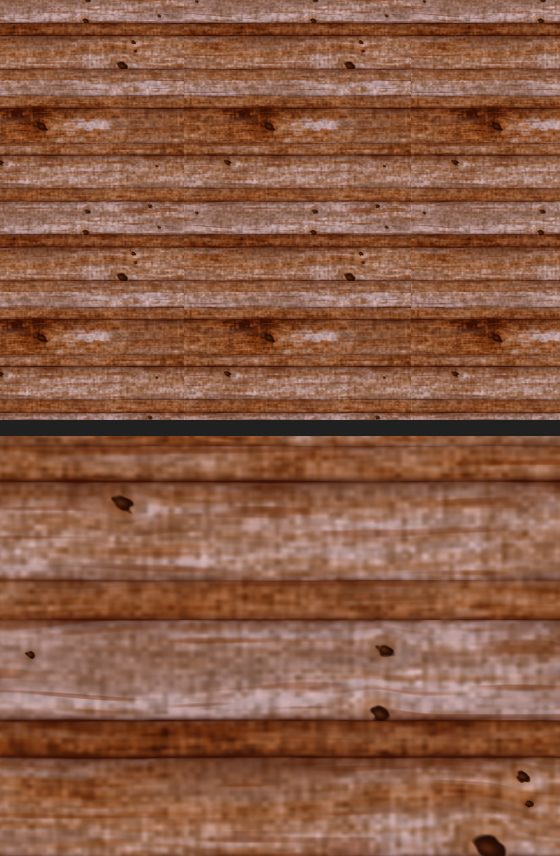
Top, the full canvas; bottom, a detail of the centre.
This texture is drawn by a Shadertoy shader. Its source:

```glsl
// Weathered wooden siding: wide planks and narrow battens with grain, knots and shadowed joints.

const vec2 TILE = vec2(0.5417, 0.5035);    // repeat size, in canvas heights
const vec2 SHIFT = vec2(0.4375, -0.0243);  // left seam and top of the first repeat
const int BOARDS = 10;
const int KNOTS = 11;

const vec3 DARK = vec3(0.22, 0.06, 0.015);
const vec3 RUST = vec3(0.45, 0.20, 0.06);
const vec3 ORANGE = vec3(0.56, 0.33, 0.18);
const vec3 TAN = vec3(0.60, 0.42, 0.32);
const vec3 PALE = vec3(0.66, 0.53, 0.50);
const vec3 GREY_BROWN = vec3(0.47, 0.32, 0.25);

// Board edges from the top of a repeat; planks and battens alternate
const float EDGE[11] = float[](0.0, 0.159, 0.217, 0.376, 0.428, 0.503,
                               0.562, 0.728, 0.783, 0.938, 1.0);
const float TONE[10] = float[](0.88, 0.36, 0.72, 0.60, 0.96, 0.54, 0.48, 0.52, 0.78, 0.56);
const float SHADOW[10] = float[](0.75, 0.85, 0.95, 0.7, 0.12, 0.55, 1.0, 0.5, 0.95, 0.55);

// Knot centre and radius, in repeat heights
const vec3 KNOT[11] = vec3[](
    vec3(0.407, 0.648, 0.026), vec3(0.207, 0.817, 0.018), vec3(0.621, 0.048, 0.014),
    vec3(0.614, 0.150, 0.017), vec3(0.917, 0.024, 0.012), vec3(0.786, 0.362, 0.027),
    vec3(0.838, 0.248, 0.011), vec3(0.848, 0.290, 0.007), vec3(0.959, 0.124, 0.009),
    vec3(0.062, 0.055, 0.008), vec3(0.948, 0.834, 0.007));

float hash(vec2 p) {
    vec3 q = fract(p.xyx * 0.1031);
    q += dot(q, q.yzx + 33.33);
    return fract((q.x + q.y) * q.z);
}

float noise(vec2 p) {
    vec2 i = floor(p), f = fract(p);
    f = f * f * (3.0 - 2.0 * f);
    return mix(mix(hash(i), hash(i + vec2(1, 0)), f.x),
               mix(hash(i + vec2(0, 1)), hash(i + vec2(1, 1)), f.x), f.y);
}

// Long streaks along x, centred on zero
float grain(vec2 p) {
    return 0.42 * noise(p * vec2(3.0, 48.0)) + 0.36 * noise(p * vec2(7.0, 105.0))
         + 0.30 * noise(p * vec2(18.0, 170.0)) - 0.54;
}

// Soft spot, 1 at the centre
float blob(vec2 p, vec2 centre, vec2 size) {
    vec2 d = (p - centre) / size;
    return exp(-dot(d, d));
}

vec3 woodColor(float t) {
    t = clamp(t, 0.0, 1.1) * 4.0;
    vec3 c = mix(DARK, RUST, clamp(t, 0.0, 1.0));
    c = mix(c, ORANGE, clamp(t - 1.0, 0.0, 1.0));
    c = mix(c, TAN, clamp(t - 2.0, 0.0, 1.0));
    return mix(c, PALE, clamp(t - 3.0, 0.0, 1.4));
}

// Darkness of a joint: thin line at the edge, soft shadow falling below it
float joint(float d, float strength, float reach) {
    float seam = exp(-abs(d) / 0.0055);
    float fall = d > 0.0 ? 0.6 * exp(-d / reach) : 0.0;
    return strength * max(seam, fall);
}

void mainImage(out vec4 fragColor, in vec2 fragCoord) {
    vec2 uv = vec2(fragCoord.x, iResolution.y - fragCoord.y) / iResolution.y;
    vec2 p = fract((uv - SHIFT) / TILE) * vec2(TILE.x / TILE.y, 1.0);
    float pixel = 1.0 / (iResolution.y * TILE.y);

    // Find the board, its tone and the shadow of its joints
    float y = p.y + 0.006 * (noise(p * vec2(5.0, 3.0)) - 0.5) * sin(p.y * 3.1416);
    float tone = TONE[BOARDS - 1], shade = 0.0, top = 0.0, bottom = 1.0, id = 0.0;
    for (int i = 0; i < BOARDS; i++) {
        float d = y - EDGE[i];
        tone = mix(tone, TONE[i], smoothstep(-pixel, pixel, d));
        float wear = noise(vec2(p.x * 7.0, float(i) * 7.0));
        float chips = noise(vec2(p.x * 30.0, float(i) * 5.0 + 3.0));
        float strength = SHADOW[i] * (0.5 + 0.55 * wear + 0.4 * chips);
        shade = max(shade, joint(fract(d + 0.5) - 0.5, strength, 0.008 + 0.022 * wear));
        if (d >= 0.0) { top = EDGE[i]; bottom = EDGE[i + 1]; id = float(i); }
    }
    float across = (y - top) / (bottom - top);
    float plank = 1.0 - mod(id, 2.0);

    // Knots bend the grain, bleach and stain the wood and leave dark cores
    float core = 0.0, heart = 0.0, stain = 0.0, bleach = 0.0, bend = 0.0;
    for (int i = 0; i < KNOTS; i++) {
        vec3 k = KNOT[i];
        float inside = step(top, k.y) * step(k.y, bottom);
        vec2 d = (p - k.xy) / k.z;
        d.y = d.y * 1.2 - 0.3 * d.x;
        float r = length(d) + 0.5 * (noise(d * 1.8 + k.xy * 90.0) - 0.5);
        float blur = pixel / k.z;
        core = max(core, inside * (1.0 - smoothstep(0.7 - blur, 0.95 + blur, r)));
        heart = max(heart, inside * blob(d, vec2(-0.15, -0.05), vec2(0.5, 0.4)));
        stain = max(stain, inside * exp(-0.4 * r * r));
        bleach = max(bleach, inside * blob(d, vec2(1.9, 0.2), vec2(1.5, 1.9)));
        bend += inside * k.z * d.y * exp(-0.16 * dot(d, d));
    }

    // Grain, blotches and fine weave
    vec2 g = vec2(p.x, p.y - 0.6 * bend) + vec2(id * 7.3, id * 3.7);
    g.y += 0.018 * noise(g * vec2(4.0, 9.0));
    float blotch = noise(g * vec2(5.0, 18.0)) - 0.5;
    float speck = noise(g * vec2(38.0, 75.0)) - 0.5;
    float fine = noise(p * vec2(95.0, 110.0)) - 0.5;
    float ticks = noise(p * vec2(120.0, 30.0)) - 0.5;
    tone += 0.72 * grain(g) + 0.24 * blotch + 0.22 * speck + 0.16 * fine + 0.14 * ticks;
    tone += plank * 0.22 * (across - 0.5) - (1.0 - plank) * 0.16 * (across - 0.4);

    // Bleached patches and dark stains
    float mottle = smoothstep(0.35, 0.7, noise(p * vec2(24.0, 34.0)));
    float patches = 0.65 * blob(p, vec2(0.63, 0.65), vec2(0.15, 0.06))
                  + 0.30 * blob(p, vec2(0.88, 0.45), vec2(0.14, 0.05));
    tone += plank * patches * (0.25 + mottle) + 0.24 * bleach;
    float smudge = blob(p, vec2(0.33, 0.575), vec2(0.12, 0.03))
                 + 0.7 * blob(p, vec2(0.30, 0.66), vec2(0.10, 0.05));
    tone -= smudge * (0.15 + 0.4 * mottle) + 0.30 * stain;

    // Combine wood, grey weathering, thin cracks, joints and knots
    vec3 color = woodColor(tone);
    float grey = smoothstep(0.5, 0.85, noise(g * vec2(3.0, 28.0) + 40.0));
    color = mix(color, GREY_BROWN, 0.5 * grey * (0.3 + 0.7 * plank));
    float crack = smoothstep(0.68, 0.92, noise(g * vec2(6.0, 85.0) + 11.0));
    color = mix(color, RUST, 0.45 * crack);
    color *= 1.04 + 0.22 * fine + 0.16 * speck + 0.10 * ticks;
    color = mix(color, DARK, clamp(shade, 0.0, 0.95));
    color = mix(color, mix(DARK * 0.55, RUST, 0.6 * heart), 0.97 * core);
    fragColor = vec4(color, 1.0);
}
```
